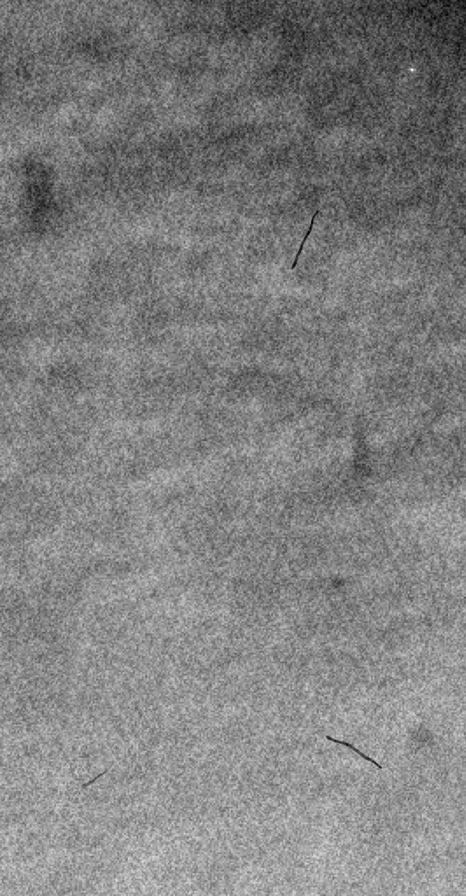
Give the GLSL for this texture, as a Shadertoy shader.

```glsl
// Grey radar view of a calm surface: a vertical brightness ramp, slanted cloudy
// ripples from layered value noise, soft dark stains, thin dark scratches and
// one bright glint, all covered by fine speckle.

const float GRAINS = 512.0;  // speckle cells per canvas height

float hash(vec2 p) {
    return fract(sin(dot(p, vec2(12.9898, 78.233))) * 43758.5453);
}

float valueNoise(vec2 p) {
    vec2 i = floor(p), f = fract(p);
    f = f * f * (3.0 - 2.0 * f);
    return mix(mix(hash(i), hash(i + vec2(1, 0)), f.x),
               mix(hash(i + vec2(0, 1)), hash(i + vec2(1, 1)), f.x), f.y);
}

// Layered noise centred on zero; every octave keeps the same direction
float cloud(vec2 p, int octaves) {
    float sum = 0.0, amp = 0.5;
    for (int i = 0; i < octaves; i++) {
        sum += amp * (valueNoise(p) - 0.5);
        p = 1.9 * p + 17.3;
        amp *= 0.65;
    }
    return sum;
}

// Triangular speckle, smooth between cell centres
float speckle(vec2 p, float cells) {
    vec2 q = p * cells - 0.5;
    return valueNoise(q) + valueNoise(q + 613.0) - 1.0;
}

// Soft elliptical stain; box holds centre and radii
float stain(vec2 p, vec4 box) {
    vec2 d = (p - box.xy) / box.zw;
    return exp(-dot(d, d));
}

// Thin line from ends.xy to ends.zw, fading at its rim
float scratch(vec2 p, vec4 ends, float width) {
    vec2 a = p - ends.xy, b = ends.zw - ends.xy;
    float d = length(a - b * clamp(dot(a, b) / dot(b, b), 0.0, 1.0));
    return 1.0 - smoothstep(0.3 * width, 1.6 * width, d);
}

// Slow brightness ramp, darker toward the top right
float ramp(vec2 p) {
    float grey = mix(0.645, 0.405, smoothstep(-0.1, 1.0, p.y));
    grey -= 0.10 * smoothstep(0.6, 1.0, p.y) * (p.x / 0.52 - 0.35);
    float seam = p.y - 0.465 - 0.02 * cloud(p * 9.0, 2);
    return grey + 0.03 * exp(-pow(seam / 0.012, 2.0)) * (1.0 - p.x);
}

// Ripples rising to the right, strongest in the upper half
float ripples(vec2 p) {
    vec2 slanted = mat2(0.93, -0.36, 0.36, 0.93) * p;
    float fine = cloud(slanted * vec2(26.0, 52.0), 3);
    float broad = cloud(slanted * vec2(7.0, 12.0) + 4.7, 3);
    float strength = mix(0.5, 1.0, smoothstep(0.15, 0.65, p.y));
    return strength * (0.23 * fine + 0.23 * broad);
}

// Summed darkness of all stains, with ragged edges
float stains(vec2 p) {
    vec4 boxes[7] = vec4[7](
        vec4(0.044, 0.785, 0.020, 0.034), vec4(0.404, 0.495, 0.006, 0.032),
        vec4(0.380, 0.345, 0.012, 0.011), vec4(0.475, 0.180, 0.017, 0.014),
        vec4(0.540, 1.010, 0.120, 0.100), vec4(0.250, 0.975, 0.060, 0.035),
        vec4(0.110, 0.950, 0.025, 0.018));
    float depths[7] = float[7](0.24, 0.20, 0.13, 0.09, 0.16, 0.10, 0.10);
    vec2 q = p + 0.03 * vec2(cloud(p * 55.0, 3), cloud(p * 55.0 + 9.0, 3));
    float sum = 0.0;
    for (int i = 0; i < 7; i++) sum += depths[i] * stain(q, boxes[i]);
    return sum;
}

// Summed darkness of all scratches, slightly wavering
float scratches(vec2 p) {
    vec4 ends[4] = vec4[4](
        vec4(0.354, 0.763, 0.326, 0.700), vec4(0.365, 0.177, 0.391, 0.167),
        vec4(0.391, 0.167, 0.425, 0.143), vec4(0.118, 0.139, 0.092, 0.121));
    float depths[4] = float[4](0.34, 0.40, 0.40, 0.24);
    vec2 q = p + 0.004 * vec2(cloud(p * 70.0, 2), cloud(p * 70.0 + 5.0, 2));
    float wear = 0.7 + 0.6 * valueNoise(p * 90.0);
    float dark = 0.0;
    for (int i = 0; i < 4; i++)
        dark = max(dark, depths[i] * scratch(q, ends[i], 0.0015 * wear));
    return dark;
}

// Small bright star with short arms
float glint(vec2 p, vec2 centre) {
    vec2 d = abs(p - centre);
    return exp(-(d.x + d.y) / 0.002) + 0.4 * exp(-d.x / 0.004 - d.y / 0.0008);
}

void mainImage(out vec4 fragColor, in vec2 fragCoord) {
    vec2 p = fragCoord / iResolution.y;
    float grey = ramp(p) + ripples(p) - stains(p) - scratches(p);

    // Fine grain plus a slightly coarser one
    grey += 0.19 * speckle(p, GRAINS) + 0.08 * speckle(p + 3.1, GRAINS * 0.6);
    grey += 0.7 * glint(p, vec2(0.460, 0.922));

    fragColor = vec4(vec3(clamp(grey, 0.0, 1.0)), 1.0);
}
```
